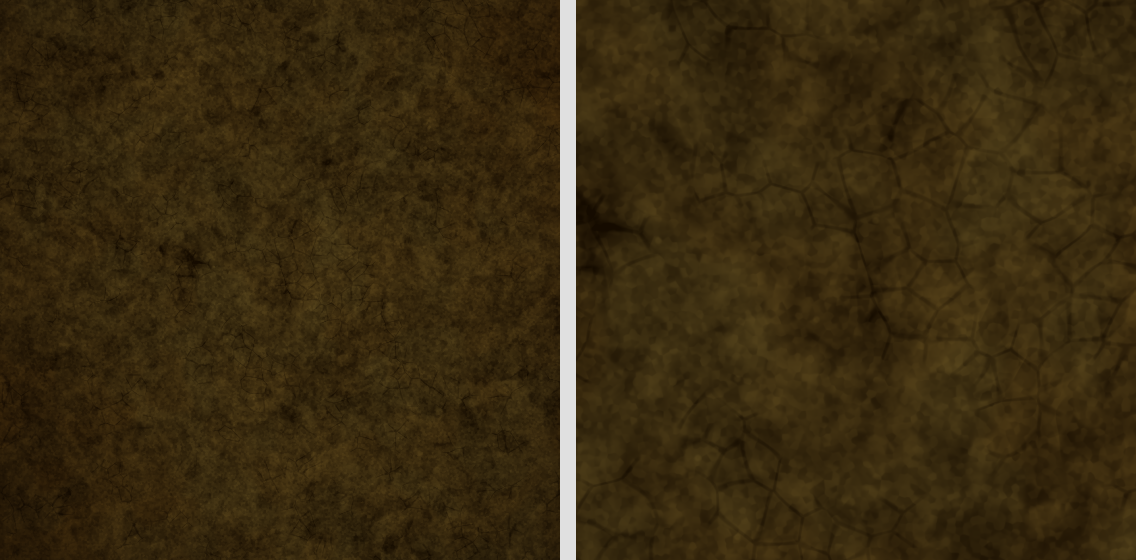
Left: the whole. Right: its middle third, enlarged.
A three.js fragment shader for this texture:

```glsl
// Dark, olive-brown weathered surface like old leather or packed earth.
// Soft cellular noise at several scales gives mottling and grain; broken cell
// borders give fine creases, and a warm vignette darkens the sides and corners.
varying vec2 vUv;

vec2 hash2(vec2 p) {
  vec3 q = fract(vec3(p.xyx) * vec3(0.1031, 0.1030, 0.0973));
  q += dot(q, q.yzx + 33.33);
  return fract((q.xx + q.yz) * q.zy);
}

// Random cell values blended by distance, centred on zero.
float softCells(vec2 p) {
  vec2 cell = floor(p);
  float sum = 0.0, total = 0.0;
  for (int y = -1; y <= 1; y++) {
    for (int x = -1; x <= 1; x++) {
      vec2 id = cell + vec2(float(x), float(y));
      vec2 d = id + hash2(id) - p;
      float weight = exp(-7.0 * dot(d, d));
      sum += weight * (hash2(id + 71.0).x - 0.5);
      total += weight;
    }
  }
  return sum / total;
}

// x: distance to the nearest point, y: gap to the second nearest.
vec2 cellEdges(vec2 p) {
  vec2 cell = floor(p);
  float nearest = 4.0, second = 4.0;
  for (int y = -1; y <= 1; y++) {
    for (int x = -1; x <= 1; x++) {
      vec2 id = cell + vec2(float(x), float(y));
      float d = length(id + hash2(id) - p);
      second = min(second, max(nearest, d));
      nearest = min(nearest, d);
    }
  }
  return vec2(nearest, second - nearest);
}

// Layered sines that bend the cells out of their regular shapes.
vec2 warp(vec2 p) {
  vec2 w = vec2(0.0);
  float freq = 19.0, amp = 0.009;
  for (int i = 0; i < 4; i++) {
    w += amp * sin(freq * (p.yx + w.yx) + vec2(1.3, 4.1) * float(i + 1));
    p = mat2(0.8, 0.6, -0.6, 0.8) * p;
    freq *= 2.1;
    amp *= 0.48;
  }
  return w;
}

void main() {
  vec2 uv = vUv;
  vec2 p = uv + warp(uv) + 2.0;

  // Mottling from broad patches down to fine grain.
  float patches = softCells(p * 11.0);
  float blotches = softCells(p * 31.0 + 17.0);
  float clumps = softCells(p * 74.0 + 43.0);
  float fibres = softCells((uv + 3.0) * 135.0 + 9.0);
  float grain = softCells((uv + 5.0) * 270.0);
  float tone = 0.56 + 0.26 * patches + 0.42 * blotches + 0.42 * clumps
             + 0.30 * fibres + 0.42 * grain;

  // Creases on broken cell borders, and small slanted pits.
  float crease = 1.0 - smoothstep(0.02, 0.13, cellEdges(p * 38.0 + 2.5 * warp(uv * 3.0)).y);
  crease *= smoothstep(0.04, 0.28, softCells(p * 26.0 + 91.0));
  vec2 slanted = mat2(0.9, 0.35, -0.3, 0.7) * p;
  float pit = smoothstep(0.16, 0.38, softCells(slanted * 62.0 + 57.0));
  pit *= smoothstep(-0.2, 0.2, softCells(p * 13.0 + 37.0));
  tone -= 0.32 * crease + 0.26 * pit;

  // Rare pale flecks.
  vec2 fleckPos = (uv + 1.0) * 85.0;
  float fleckOn = step(0.988, hash2(floor(fleckPos) + 13.0).y);
  tone += 0.3 * fleckOn * (1.0 - smoothstep(0.08, 0.24, length(fract(fleckPos) - 0.5)));

  // Broad light: sides and corners fall off, the lower left most of all.
  vec2 side = abs(uv - 0.5) * 2.0;
  float vignette = 0.10 * pow(side.x, 5.0) + 0.05 * pow(side.y, 6.0)
                 + 0.15 * side.x * side.x * side.y * side.y;
  float lowerLeft = 1.0 - smoothstep(0.05, 0.55, length(uv * vec2(1.0, 0.9)));
  float upperRight = 1.0 - smoothstep(0.0, 0.45, length((1.0 - uv) * vec2(1.3, 0.7)));

  // Dark umber to olive tan, turning rusty at the edges and in faint patches.
  vec3 color = mix(vec3(0.140, 0.094, 0.022), vec3(0.288, 0.220, 0.082), clamp(tone, -0.4, 1.4));
  float rust = 0.55 * lowerLeft + 0.45 * upperRight + 0.25 * pow(side.x, 4.0)
             + 0.35 * softCells(p * 20.0 + 29.0);
  color *= mix(vec3(1.0), vec3(1.06, 0.88, 0.55), clamp(rust, -0.15, 1.0));
  color *= 1.0 - vignette - 0.16 * lowerLeft;

  gl_FragColor = vec4(max(color, 0.0), 1.0);
}
```
